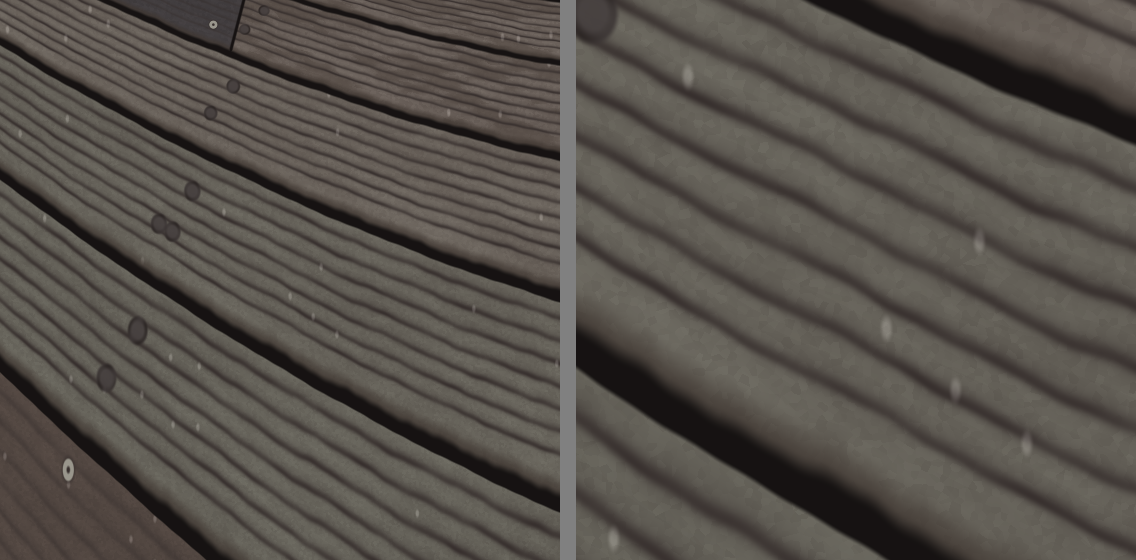
Left: the whole. Right: its middle third, enlarged.
Write a three.js fragment shader that draws this texture.

```glsl
// Weathered grooved deck boards curving away in perspective, with plugs and screws.
varying vec2 vUv;

const vec3 WOOD_DARK = vec3(0.355, 0.332, 0.312);
const vec3 WOOD_LIGHT = vec3(0.455, 0.438, 0.412);
const vec3 GROOVE = vec3(0.215, 0.185, 0.178);
const vec3 GAP = vec3(0.085, 0.072, 0.070);
const vec3 STAIN = vec3(0.29, 0.25, 0.225);
const vec3 PLUG = vec3(0.265, 0.240, 0.238);
const vec3 STEEL = vec3(0.60, 0.59, 0.55);

vec2 hash2(vec2 p) {
  return fract(sin(vec2(dot(p, vec2(127.1, 311.7)), dot(p, vec2(269.5, 183.3)))) * 4375.85);
}

// Cellular noise: x = distance to nearest point, y = random value of its cell
vec2 cellular(vec2 p) {
  vec2 cell = floor(p);
  vec2 best = vec2(8.0, 0.0);
  for (int j = -1; j <= 1; j++) {
    for (int i = -1; i <= 1; i++) {
      vec2 id = cell + vec2(float(i), float(j));
      float d = length(id + hash2(id) - p);
      if (d < best.x) best = vec2(d, hash2(id + 17.0).x);
    }
  }
  return best;
}

// Layered sines, roughly -1 to 1
float waves(vec2 p) {
  return 0.5 * sin(p.x + 1.7 * sin(p.y)) + 0.3 * sin(2.3 * p.x - 1.9 * p.y + 1.0)
    + 0.2 * sin(5.1 * p.x + 3.7 * p.y);
}

// Height of gap i, measured down from the top; spacing shrinks with distance
float gapY(float i, float x) {
  float left = -0.479 + 1.13 * pow(0.70, i - 1.0);
  float right = -0.225 + 1.68 * pow(0.67, i - 1.0);
  return mix(left, right, x) + 0.15 * x * (1.0 - x);
}

float inside(float d, float edge, float soft) {
  return 1.0 - smoothstep(edge - soft, edge + soft, d);
}

float ellipse(vec2 p, vec2 center, vec2 radius) {
  return length((p - center) / radius);
}

// Groove darkness across one board: narrow line plus a softer shaded flank
float grooves(float across, float first, float pitch, float last) {
  float q = (across - first) / pitch;
  float d = q - clamp(floor(q + 0.5), 0.0, last);
  float line = exp(-pow(d / (d < 0.0 ? 0.17 : 0.12), 2.0));
  return 0.82 * line + 0.20 * exp(-pow((d + 0.12) / 0.32, 2.0));
}

vec3 addPlug(vec3 color, vec2 p, vec2 center, vec2 radius) {
  float d = ellipse(p, center, radius);
  float rim = smoothstep(0.5, 0.85, d);
  vec3 face = mix(PLUG, GROOVE * 0.78, rim * (0.65 + 0.35 * sin(p.x * 190.0 + p.y * 90.0)));
  return mix(color, face, 0.88 * inside(d, 0.98, 0.14));
}

vec3 addScrew(vec3 color, vec2 p, vec2 center, vec2 radius) {
  float d = ellipse(p, center, radius);
  vec3 head = mix(STEEL, GROOVE, inside(d, 0.28, 0.16));
  color = mix(color, GROOVE, 0.5 * inside(d, 1.15, 0.2));
  return mix(color, head, inside(d, 0.9, 0.12));
}

void main() {
  vec2 p = vec2(vUv.x, 1.0 - vUv.y);

  // Board row and position across it, 0 at its far edge and 1 at its near edge
  float y = p.y + 0.0016 * waves(p * vec2(31.0, 9.0));
  float row = 0.0;
  for (int i = 1; i <= 6; i++) if (y < gapY(float(i), p.x)) row = float(i);
  float top = gapY(row + 1.0, p.x);
  float size = gapY(row, p.x) - top;
  float across = (y - top) / size;
  vec2 board = vec2(p.x, across + row * 7.0);

  float jointX = 0.411 + 0.26 * (0.094 - p.y);
  float darkPanel = row == 4.0 ? inside(p.x, jointX, 0.002) : 0.0;
  float nearPanel = row == 0.0 ? 1.0 : 0.0;

  // Wood tone: broad patches, long fibres and fine speckle
  vec2 fibre = cellular(board * vec2(38.0, 26.0));
  vec2 speck = cellular(p * 210.0);
  float patches = waves(board * vec2(9.0, 5.0) + row * 2.0);
  float tone = 0.60 + 0.16 * patches + 0.28 * (fibre.y - 0.5) * (1.0 - fibre.x);
  tone += 0.30 * (speck.y - 0.5) + 0.08 * sin(row * 2.4 + 1.0);
  vec3 color = mix(WOOD_DARK, WOOD_LIGHT, tone);
  color *= mix(vec3(0.98, 1.0, 0.97), vec3(1.03, 0.985, 0.98), smoothstep(1.5, 4.0, row));

  // Brown weathering on the far boards
  float weather = smoothstep(0.0, 0.8, waves(board * vec2(17.0, 8.0)) + 0.5 * fibre.y);
  color = mix(color, STAIN, 0.5 * weather * smoothstep(2.5, 4.0, row));
  color = mix(color, vec3(0.315, 0.272, 0.250) * (0.85 + 0.25 * tone), nearPanel);
  color = mix(color, vec3(0.265, 0.248, 0.255) * (0.85 + 0.25 * tone), darkPanel);

  // Grooves, uneven in depth
  float wobble = 0.006 * waves(vec2(p.x * 26.0, row * 3.0 + across * 4.0));
  float depth = 0.82 + 0.18 * waves(board * vec2(23.0, 13.0));
  float cut = grooves(across + wobble, 0.105, 0.11, 6.0 + nearPanel);
  color = mix(color, GROOVE, clamp(cut * depth, 0.0, 1.0) * (1.0 - 0.5 * max(nearPanel, darkPanel)));

  // Pale scratches
  vec2 chip = cellular(p * vec2(24.0, 11.0) + 3.0);
  color += 0.13 * step(0.86, chip.y) * inside(chip.x, 0.07, 0.04);

  // Plugs: two per board, with a twin on the second row
  for (int i = 0; i < 4; i++) {
    float k = float(i);
    vec2 radius = vec2(0.018 * pow(0.83, k), 0.026 * pow(0.72, k));
    for (int j = 0; j < 2; j++) {
      float side = float(j);
      float x = 0.636 - 0.39 * pow(0.75, k) - side * 0.056 * pow(0.85, k);
      vec2 center = vec2(x, mix(gapY(k + 2.0, x), gapY(k + 1.0, x), 0.27 + 0.33 * side));
      vec2 twin = (i == 1 && j == 1) ? vec2(0.012, 0.007) : vec2(0.0);
      color = addPlug(color, p, center - twin, radius);
      if (twin.x > 0.0) color = addPlug(color, p, center + twin, radius);
    }
  }
  color = addScrew(color, p, vec2(0.122, 0.839), vec2(0.011, 0.022));
  color = addScrew(color, p, vec2(0.381, 0.044), vec2(0.008, 0.008));

  // Gaps: shaded near edge, crisp far edge, and the butt joint
  float soft = 0.0022 / size;
  float ragged = 0.010 * waves(board * vec2(45.0, 2.0));
  color = mix(color, STAIN * 0.85, 0.75 * smoothstep(0.85, 0.94, across + ragged));
  float gap = max(inside(across, 0.028, soft), smoothstep(0.925, 0.975, across + ragged));
  if (row == 4.0) gap = max(gap, inside(abs(p.x - jointX), 0.0028, 0.0018));
  color = mix(color, GAP, gap);

  gl_FragColor = vec4(color, 1.0);
}
```
